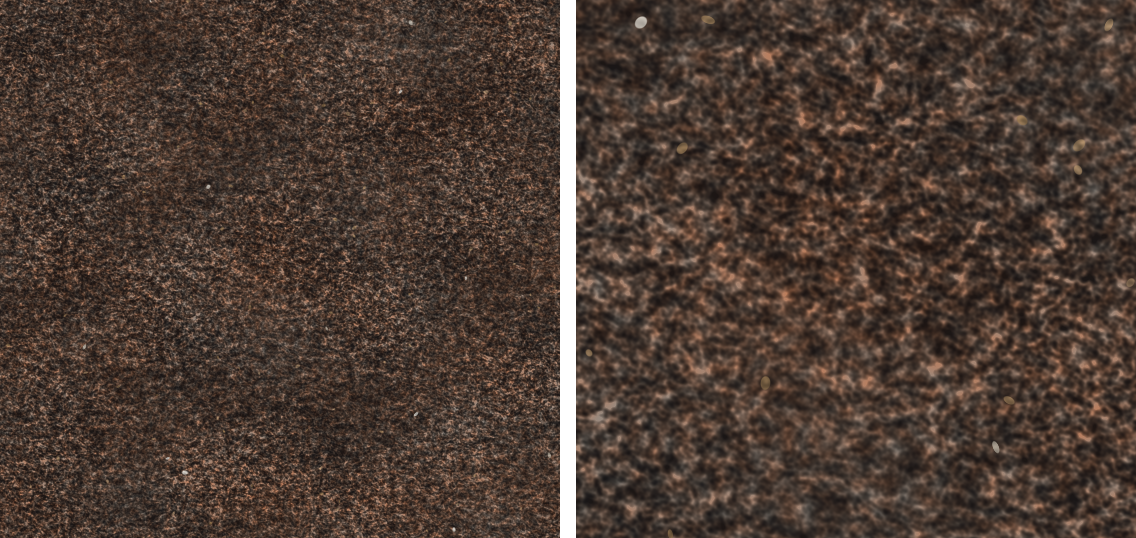
Left: the whole. Right: its middle third, enlarged.
This texture is drawn by a WebGL 1 fragment shader. Its source:

```glsl
precision highp float;
uniform vec2 u_resolution;

float hash(vec2 p) {
  vec3 q = fract(vec3(p.xyx) * 0.1031);
  q += dot(q, q.yzx + 33.33);
  return fract((q.x + q.y) * q.z);
}

float cornerSlope(vec2 cell, vec2 offset) {
  float angle = 6.2832 * hash(cell);
  return dot(vec2(cos(angle), sin(angle)), offset);
}

float gradientNoise(vec2 p) {
  vec2 i = floor(p);
  vec2 f = p - i;
  vec2 w = f * f * f * (f * (f * 6.0 - 15.0) + 10.0);
  vec2 e = vec2(1.0, 0.0);
  return mix(mix(cornerSlope(i, f), cornerSlope(i + e, f - e), w.x),
             mix(cornerSlope(i + e.yx, f - e.yx), cornerSlope(i + 1.0, f - 1.0), w.x), w.y);
}

mat2 rotation(float angle) {
  float c = cos(angle), s = sin(angle);
  return mat2(c, s, -s, c);
}

// Sparse elongated chips, one candidate per cell; x is coverage, y a random shade
vec2 chips(vec2 p, float cells, float density, float radius, float seed) {
  vec2 home = floor(p * cells);
  float pixel = 1.0 / u_resolution.y;
  vec2 found = vec2(0.0);
  for (int y = -1; y <= 1; y++) {
    for (int x = -1; x <= 1; x++) {
      vec2 cell = home + vec2(x, y);
      vec2 id = cell + seed;
      vec2 centre = (cell + vec2(hash(id + 7.3), hash(id + 19.1))) / cells;
      vec2 d = rotation(3.0 * hash(id + 41.7)) * (p - centre);
      d.y *= 1.2 + hash(id + 53.9);
      float size = radius * (0.6 + 0.7 * hash(id + 67.3));
      float cover = 1.0 - smoothstep(size - pixel, size + pixel, length(d));
      cover *= step(hash(id), density);
      if (cover > found.x) found = vec2(cover, hash(id + 83.1));
    }
  }
  return found;
}

void main() {
  vec2 p = gl_FragCoord.xy / u_resolution.y;

  // Uneven ground bends the grain slightly
  vec2 bend = vec2(gradientNoise(p * 24.0 + 5.0), gradientNoise(p * 24.0 + 71.0));
  vec2 q = p + 0.006 * bend;

  // Layers of relief, from broad patches down to grit
  float patches = gradientNoise(p * vec2(4.0, 6.0) + 11.0)
                + 0.6 * gradientNoise(p * vec2(9.0, 15.0) + 37.0);
  float clumps = gradientNoise(rotation(0.12) * q * vec2(34.0, 58.0) + 3.0);
  float pits = gradientNoise(rotation(-0.15) * q * vec2(82.0, 122.0) + 29.0);
  float grains = gradientNoise(rotation(0.3) * q * vec2(185.0, 230.0) + 113.0);
  float grit = gradientNoise(rotation(0.6) * p * vec2(320.0, 345.0) + 211.0);
  float roughness = 1.0 + 0.5 * gradientNoise(p * 5.0 + 91.0);
  float relief = 0.9 * patches + 1.8 * clumps
               + roughness * (2.7 * pits + 2.9 * grains + 1.6 * grit);

  // Soil brown, cooler in the hollows and rusty on some crumbs
  vec3 soil = vec3(0.268, 0.209, 0.175) * exp(0.335 * clamp(relief, -2.7, 2.7));
  soil.b += 0.008 * smoothstep(0.0, -2.0, relief);
  float rust = gradientNoise(q * vec2(95.0, 110.0) + 157.0)
             + 0.5 * gradientNoise(p * 7.0 + 61.0);
  soil *= 1.0 + vec3(0.16, -0.06, -0.22) * rust;

  // Straw-coloured flecks and a few pale stones
  vec2 straw = chips(p, 32.0, 0.10, 0.0034, 17.0);
  vec3 strawColor = mix(vec3(0.50, 0.39, 0.24), vec3(0.66, 0.55, 0.43), straw.y);
  soil = mix(soil, strawColor * (1.0 + 0.6 * grains), 0.75 * straw.x);
  vec2 stone = chips(p, 12.0, 0.11, 0.0042, 131.0);
  vec3 stoneColor = mix(vec3(0.64, 0.60, 0.54), vec3(0.80, 0.79, 0.77), stone.y);
  soil = mix(soil, stoneColor * (1.0 + 0.3 * grains), 0.9 * stone.x);

  gl_FragColor = vec4(soil, 1.0);
}
```
